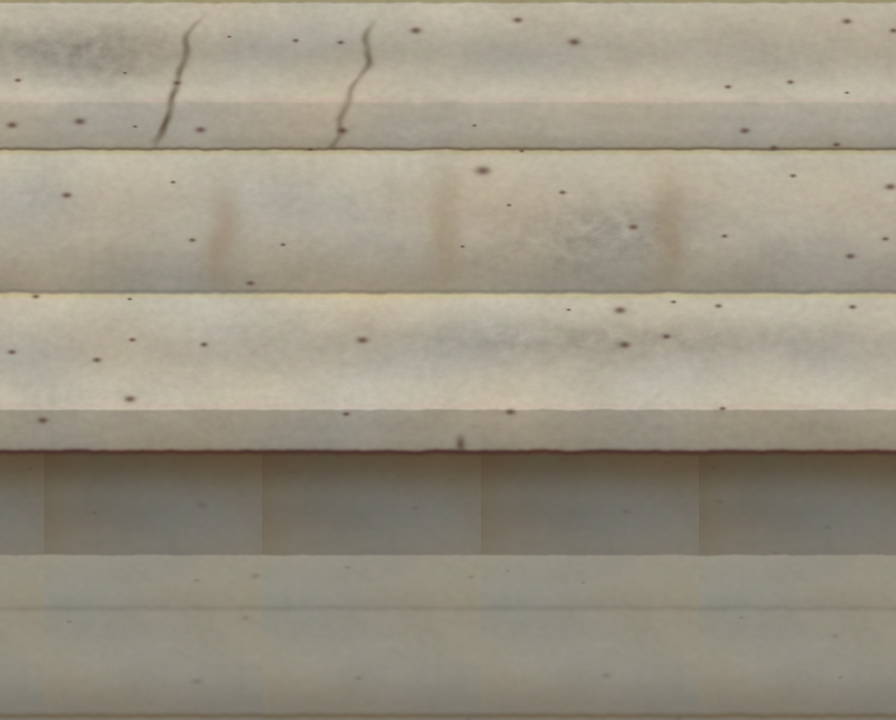
This texture is drawn by a Shadertoy shader. Its source:

```glsl
// Weathered stone cornice: stacked horizontal mouldings over a shadowed wall.

#define ASPECT 1.243      // width of the layout for a height of 1
#define EDGE 0.0022       // softness of the moulding edges
#define WOBBLE 0.0022     // unevenness of the edges
#define GRAIN 0.075       // fine stone grain
#define MOTTLE 0.10       // broad light and dark clouds
#define TINT 0.035        // warm and cool colour drift
#define BLOCK 0.303       // repeat length of the lower wall
#define BLOCK_START 0.061 // offset of the first block joint
#define PIT_CELL 0.075    // grid spacing of the small pits

const vec3 CREAM = vec3(0.75, 0.72, 0.645);
const vec3 STONE = vec3(0.65, 0.62, 0.56);
const vec3 DULL  = vec3(0.58, 0.55, 0.49);
const vec3 WALL  = vec3(0.565, 0.55, 0.495);
const vec3 SHADE = vec3(0.46, 0.44, 0.395);
const vec3 UMBER = vec3(0.35, 0.30, 0.225);
const vec3 RUST  = vec3(0.30, 0.20, 0.175);
const vec3 OCHRE = vec3(0.71, 0.67, 0.52);
const vec3 ROSE  = vec3(0.75, 0.69, 0.63);

vec2 hash2(vec2 p) {
    vec3 q = fract(p.xyx * vec3(0.1031, 0.1030, 0.0973));
    q += dot(q, q.yzx + 33.33);
    return fract((q.xx + q.yz) * q.zy);
}

// Gradient noise, about -0.7 to 0.7
float corner(vec2 cell, vec2 f, vec2 o) {
    return dot(hash2(cell + o + 57.0) * 2.0 - 1.0, f - o);
}
float noise(vec2 p) {
    vec2 i = floor(p), f = p - i;
    vec2 u = f * f * f * (f * (f * 6.0 - 15.0) + 10.0);
    return mix(mix(corner(i, f, vec2(0, 0)), corner(i, f, vec2(1, 0)), u.x),
               mix(corner(i, f, vec2(0, 1)), corner(i, f, vec2(1, 1)), u.x), u.y);
}
float fbm(vec2 p) {
    float sum = 0.0, amp = 0.6;
    for (int i = 0; i < 4; i++) {
        sum += amp * noise(p);
        p = p * 2.03 + 17.3;
        amp *= 0.55;
    }
    return sum;
}

float spot(vec2 p, vec2 centre, vec2 radius) {
    vec2 d = (p - centre) / radius;
    return exp(-dot(d, d));
}

// 0 above height y, 1 below it
float below(float d, float y) {
    float w = max(EDGE, 0.7 / iResolution.y);
    return smoothstep(y - w, y + w, d);
}

// Lays a moulding from depth a to b, shaded through three tones
void band(inout vec3 col, float d, float a, float b, vec3 top, vec3 mid, vec3 low) {
    float s = clamp((d - a) / (b - a), 0.0, 1.0);
    vec3 tone = mix(mix(top, mid, smoothstep(0.0, 0.5, s)), low, smoothstep(0.5, 1.0, s));
    col = mix(col, tone, below(d, a));
}

// Thin soft line along an edge
void line(inout vec3 col, float d, float y, float w, vec3 tone, float strength) {
    float t = (d - y) / w;
    col = mix(col, tone, strength * exp(-t * t));
}

void mainImage(out vec4 fragColor, in vec2 fragCoord) {
    vec2 uv = fragCoord / iResolution.xy;
    vec2 p = vec2(uv.x * ASPECT, 1.0 - uv.y);   // y is depth from the top
    float d = p.y + WOBBLE * (noise(p * vec2(22, 5)) + 0.6 * noise(p * vec2(75, 9)));

    // Mouldings from top to bottom
    vec3 col = OCHRE * 0.85;
    band(col, d, 0.004, 0.137, CREAM * 0.98, STONE * 1.02, CREAM);
    band(col, d, 0.141, 0.207, STONE * 1.04, STONE, DULL * 1.03);
    band(col, d, 0.208, 0.406, CREAM * 0.99, STONE * 1.06, DULL);
    band(col, d, 0.409, 0.567, CREAM * 1.01, STONE * 1.06, CREAM * 1.01);
    band(col, d, 0.569, 0.628, DULL * 1.05, DULL, DULL * 0.94);
    band(col, d, 0.628, 0.771, UMBER, SHADE * 0.94, SHADE * 1.03);
    band(col, d, 0.771, 0.845, WALL * 1.03, WALL * 1.02, WALL * 0.98);
    band(col, d, 0.845, 0.995, WALL, WALL * 1.01, SHADE * 1.08);

    // Lit lips and dark joints
    line(col, d, 0.139, 0.004, ROSE, 0.8);
    line(col, d, 0.207, 0.0028, UMBER * 1.15, 0.75);
    line(col, d, 0.212, 0.003, OCHRE, 0.7);
    line(col, d, 0.405, 0.003, SHADE, 0.6);
    line(col, d, 0.411, 0.004, OCHRE * 1.06, 0.7);
    line(col, d, 0.563, 0.004, ROSE * 1.02, 0.8);
    line(col, d, 0.628, 0.0038, RUST, 0.95);
    line(col, d, 0.845, 0.004, SHADE, 0.35);
    line(col, d, 0.994, 0.004, UMBER * 1.15, 0.6);

    // The wall below the shadow repeats its wear block by block
    float wall = below(d, 0.63);
    float along = mod(p.x - BLOCK_START, BLOCK);
    vec2 q = vec2(mix(p.x, along, wall), p.y);
    float shadow = wall * (1.0 - below(d, 0.771));
    float joint = exp(-along / 0.035) - 0.8 * spot(q, vec2(0.22, 0.73), vec2(0.09, 0.05));
    col += shadow * joint * vec3(-0.012, -0.022, -0.035);

    // Grain, clouds and colour drift
    float fade = mix(1.0, 0.6, wall);
    col *= 1.0 + fade * (MOTTLE * fbm(q * vec2(9, 16)) + GRAIN * fbm(q * vec2(75, 100)));
    col += TINT * fade * noise(q * vec2(5, 9) + 31.0) * vec3(1.0, 0.1, -1.0);
    col += TINT * 0.6 * noise(q * vec2(34, 46) + 7.0) * vec3(0.5, -0.4, 0.6);

    // Sooty patches, broken up by the grain
    float soot = spot(p, vec2(0.12, 0.07), vec2(0.13, 0.04))
               + spot(p, vec2(0.84, 0.33), vec2(0.13, 0.045))
               + 0.7 * spot(p, vec2(0.85, 0.47), vec2(0.30, 0.025));
    col *= 1.0 - soot * clamp(0.11 + 0.25 * fbm(p * vec2(42, 55)), 0.0, 0.3);

    // Brown runs down the round moulding
    for (int i = 0; i < 3; i++) {
        float x = 0.307 + 0.31 * float(i) + 0.02 * noise(vec2(p.y * 18.0, float(i) * 9.0));
        float run = spot(p, vec2(x, 0.33), vec2(0.022, 0.075)) * below(d, 0.21) * (1.0 - below(d, 0.405));
        col = mix(col, vec3(0.55, 0.46, 0.34), 0.38 * run);
    }

    // Slanting cracks through the top courses
    for (int i = 0; i < 2; i++) {
        float k = float(i);
        float x = 0.28 + 0.25 * k - 0.3 * p.y + 0.022 * noise(vec2(p.y * 28.0, k * 5.3 + 2.0));
        float gap = (p.x - x) / (0.0055 + 0.003 * noise(p * 60.0));
        float reach = smoothstep(0.01, 0.06, p.y) * (1.0 - below(d, 0.207));
        float broken = clamp(0.55 + 0.8 * noise(vec2(p.y * 32.0, k * 7.7)), 0.15, 0.9);
        col = mix(col, UMBER, reach * broken * exp(-gap * gap));
    }

    // Scattered pits, and two larger chips
    vec2 cell = floor(p / PIT_CELL);
    vec2 r = hash2(cell + 11.0);
    vec2 centre = (cell + 0.2 + 0.6 * hash2(cell + 83.0)) * PIT_CELL;
    float pit = step(0.6, r.x) * (1.0 - 0.7 * wall) * spot(p, centre, vec2(0.005, 0.003) * (0.5 + r.y));
    pit += spot(p, vec2(0.67, 0.237), vec2(0.010, 0.006)) + spot(p, vec2(0.639, 0.617), vec2(0.006, 0.010));
    col = mix(col, RUST, 0.65 * min(pit, 1.0));

    fragColor = vec4(clamp(col, 0.0, 1.0), 1.0);
}
```
